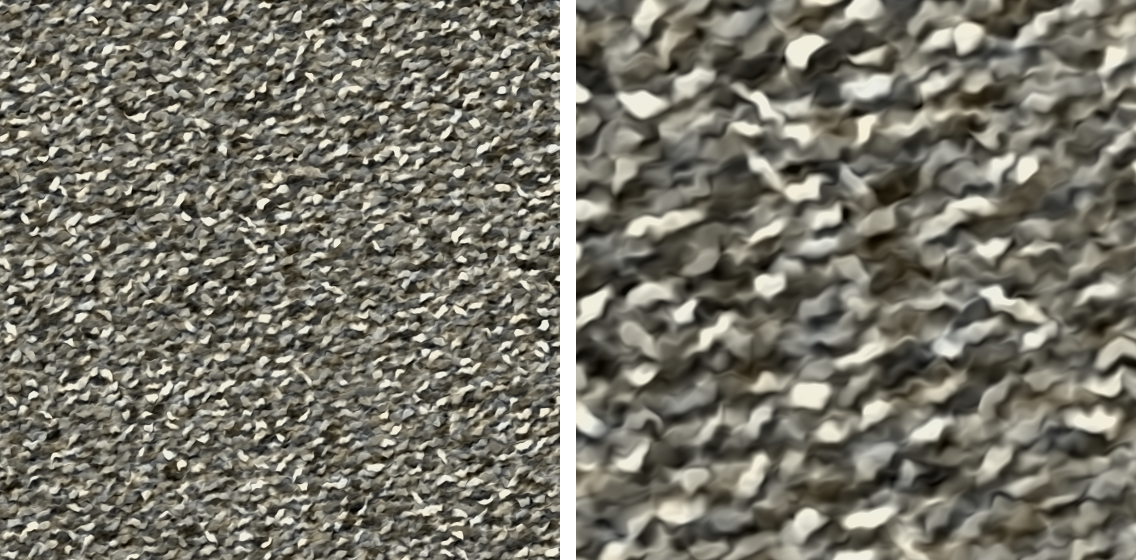
Left: the whole. Right: its middle third, enlarged.
Write a Shadertoy shader that draws this texture.

```glsl
const vec3 SHADE = vec3(0.085, 0.075, 0.045);
const vec3 PALE = vec3(0.88, 0.87, 0.81);
const vec3 WARM_SHIFT = vec3(0.04, 0.005, -0.06);
const float BASE_TONE = 0.49;
const float GRAIN_AMOUNT = 0.32;
const float SHADOW_TONE = 0.02;
const float SHADOW_STRENGTH = 0.85;
const vec2 SHADOW_OFFSET = vec2(0.003, -0.0065);
const float EDGE_SOFTNESS = 0.0024;
const float WARP_AMOUNT = 0.006;
const float JITTER = 0.7;
const float BACK_LEAN_SHARE = 0.16;

// Ranges hold the minimum and maximum of each chip property.
struct Layer {
    vec2 cell;
    vec2 halfLength;
    vec2 halfWidth;
    vec2 angle;
    vec2 tone;
    float seed;
};

const Layer SLABS = Layer(vec2(0.050, 0.026), vec2(0.013, 0.025),
    vec2(0.005, 0.009), vec2(-0.15, 0.45), vec2(0.08, 0.62), 17.0);
const Layer FLECKS = Layer(vec2(0.035, 0.025), vec2(0.008, 0.016),
    vec2(0.0038, 0.0068), vec2(0.05, 1.0), vec2(0.62, 1.28), 71.0);

vec2 hash2(vec2 p) {
    vec3 h = fract(p.xyx * vec3(0.1031, 0.1030, 0.0973));
    h += dot(h, h.yzx + 33.33);
    return fract((h.xx + h.yz) * h.zy);
}

float cornerSlope(vec2 corner, vec2 offset) {
    return dot(hash2(corner) * 2.0 - 1.0, offset);
}

float gradientNoise(vec2 p) {
    vec2 i = floor(p), f = fract(p);
    vec2 u = f * f * f * (f * (f * 6.0 - 15.0) + 10.0);
    vec2 e = vec2(1.0, 0.0);
    return mix(mix(cornerSlope(i, f), cornerSlope(i + e, f - e), u.x),
               mix(cornerSlope(i + e.yx, f - e.yx), cornerSlope(i + 1.0, f - 1.0), u.x), u.y);
}

// Signed distance to a bent ellipse, roughly in canvas units.
float chipDistance(vec2 q, vec2 halfSize, float bend) {
    q.y += bend * halfSize.y * (q.x * q.x / (halfSize.x * halfSize.x) - 0.4);
    return (length(q / halfSize) - 1.0) * halfSize.y;
}

float coverage(float d, float softness) {
    float s = max(softness, 1.0 / iResolution.y);
    return 1.0 - smoothstep(-s, s, d);
}

// Paints jittered chips, each with a soft shadow beneath it.
float paintChips(float tone, vec2 p, Layer layer, float presence) {
    vec2 home = floor(p / layer.cell);
    for (int j = -1; j <= 1; j++) {
        for (int i = -1; i <= 1; i++) {
            vec2 id = home + vec2(i, j);
            vec2 place = hash2(id + layer.seed);
            vec2 shape = hash2(id + layer.seed + 113.0);
            vec2 look = hash2(id + layer.seed + 257.0);
            vec2 lean = hash2(id + layer.seed + 391.0);

            vec2 center = (id + 0.5 + JITTER * (place - 0.5)) * layer.cell;
            vec2 halfSize = vec2(mix(layer.halfLength.x, layer.halfLength.y, shape.x),
                                 mix(layer.halfWidth.x, layer.halfWidth.y, shape.y));
            float angle = mix(layer.angle.x, layer.angle.y, look.x);
            if (lean.x < BACK_LEAN_SHARE) angle = -angle;
            float c = cos(angle), s = sin(angle);
            mat2 toChip = mat2(c, -s, s, c);
            float bend = (lean.y - 0.5) * 1.6;

            vec2 q = toChip * (p - center);
            vec2 qShadow = toChip * (p - center - SHADOW_OFFSET);
            float shadow = coverage(chipDistance(qShadow, halfSize, bend), EDGE_SOFTNESS * 1.4);
            float body = coverage(chipDistance(q, halfSize, bend), EDGE_SOFTNESS);
            float chipTone = mix(layer.tone.x, layer.tone.y, look.y) * presence
                           + 0.12 * clamp(q.y / halfSize.y, -1.0, 1.0);
            tone = mix(tone, SHADOW_TONE, shadow * SHADOW_STRENGTH * (0.4 + 0.6 * place.x));
            tone = mix(tone, chipTone, body);
        }
    }
    return tone;
}

void mainImage(out vec4 fragColor, in vec2 fragCoord) {
    vec2 p = fragCoord / iResolution.y;

    // Ragged outlines and a slight upward slant to the right
    vec2 warped = p + WARP_AMOUNT * vec2(gradientNoise(p * 95.0), gradientNoise(p * 95.0 + 37.0));
    vec2 slanted = vec2(warped.x, warped.y - 0.25 * warped.x);

    // Crumbled ground between the chips
    float tone = BASE_TONE + 0.9 * gradientNoise(slanted * vec2(46.0, 88.0))
                           + 0.5 * gradientNoise(slanted * vec2(95.0, 165.0) + 53.0);

    // Chips, dulled in broad patches
    float presence = clamp(0.97 + 0.35 * gradientNoise(p * vec2(9.0, 14.0) + 7.0), 0.75, 1.08);
    tone = paintChips(tone, warped, SLABS, 1.0);
    tone = paintChips(tone, warped, FLECKS, presence);

    // Fine grain
    tone += GRAIN_AMOUNT * gradientNoise(slanted * vec2(85.0, 150.0) + 91.0);
    tone = clamp(tone, -0.06, 1.08);

    // Warm and cool greys
    float warmth = gradientNoise(slanted * vec2(24.0, 42.0) + 19.0);
    vec3 color = mix(SHADE, PALE, tone) + WARM_SHIFT * warmth;
    fragColor = vec4(clamp(color, 0.0, 1.0), 1.0);
}
```
